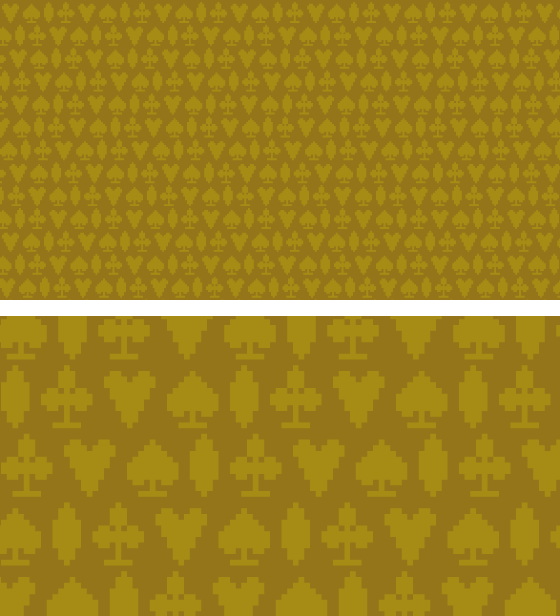
Top: the whole. Bottom: its middle third, enlarged.
Write a Shadertoy shader that draws this pattern.

```glsl
// Staggered rows of blocky hearts, spades, diamonds and clubs in olive gold.

const vec3 GROUND = vec3(0.58, 0.46, 0.10);
const vec3 SUIT = vec3(0.65, 0.55, 0.08);

const float CELLS_ACROSS = 293.5; // blocks across the canvas width
const int ROW_HEIGHT = 12;        // blocks per row, including a one-block gap
const int SET_WIDTH = 40;         // blocks per heart-spade-diamond-club set
const int SAMPLES = 4;            // antialiasing samples per axis

// Sideways shift of each row in blocks, from the top down
const int ROW_SHIFT[14] = int[14](1, 26, 5, 18, 6, 36, 29, 5, 15, 26, 1, 26, 39, 12);

// Each suit takes x = blocks from its axis and y = blocks above its base.
bool heart(int x, int y) {
    bool body = y <= 9 && x <= min(4, (y + 1) / 2);
    bool notch = y >= 8 && x < y - 7;
    bool corner = y == 9 && x == 4;
    return body && !notch && !corner;
}

bool spade(int x, int y) {
    bool leaf = y >= 3 && x <= min(4, 9 - y);
    bool lobes = y == 2 && (x == 2 || x == 3);
    bool stem = x == 0 && y < 3;
    bool foot = y == 0 && x <= 2;
    return leaf || lobes || stem || foot;
}

bool diamond(int x, int y) {
    return x <= min(2, (6 - abs(y - 5)) / 2);
}

bool club(int x, int y) {
    bool topLobe = y >= 7 && x <= (y == 10 ? 0 : 1);
    bool arms = (y == 4 || y == 5) && x <= 4;
    bool sideLobes = (y == 3 || y == 6) && (x == 2 || x == 3);
    bool stem = x == 0 && y < 7;
    bool foot = y == 0 && x <= 2;
    return topLobe || arms || sideLobes || stem || foot;
}

// Picks the suit at a column of the repeating set
bool suitAt(int column, int y) {
    if (column < 10) return heart(abs(column - 4), y);
    if (column < 21) return spade(abs(column - 15), y);
    if (column < 28) return diamond(abs(column - 24), y);
    return club(abs(column - 33), y);
}

// Coverage at a block position measured from the upper left
float pattern(vec2 position) {
    ivec2 block = ivec2(floor(position));
    int row = block.y / ROW_HEIGHT;
    int y = ROW_HEIGHT - 1 - block.y % ROW_HEIGHT;
    int column = (block.x - ROW_SHIFT[row % 14] + SET_WIDTH) % SET_WIDTH;
    return y < ROW_HEIGHT - 1 && suitAt(column, y) ? 1.0 : 0.0;
}

void mainImage(out vec4 fragColor, in vec2 fragCoord) {
    float blocksPerPixel = CELLS_ACROSS / iResolution.x;
    vec2 fromTop = vec2(fragCoord.x, iResolution.y - fragCoord.y);

    // Average a grid of samples to soften block edges
    float coverage = 0.0;
    for (int j = 0; j < SAMPLES; j++) {
        for (int i = 0; i < SAMPLES; i++) {
            vec2 jitter = (vec2(i, j) + 0.5) / float(SAMPLES) - 0.5;
            coverage += pattern((fromTop + jitter) * blocksPerPixel);
        }
    }
    coverage /= float(SAMPLES * SAMPLES);

    fragColor = vec4(mix(GROUND, SUIT, coverage), 1.0);
}
```
